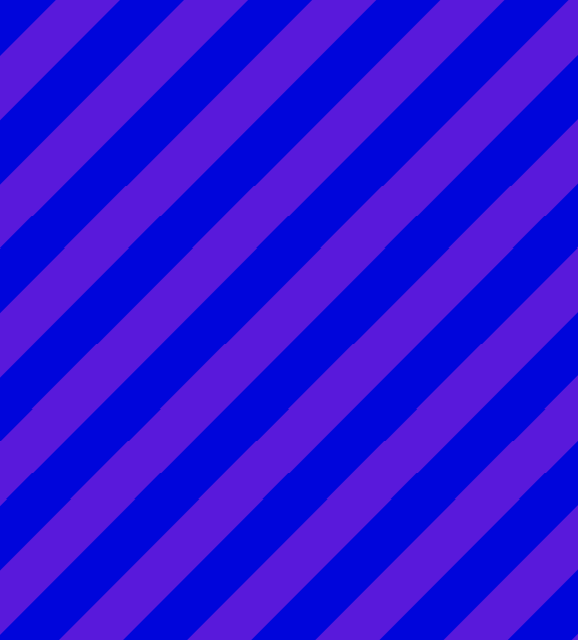
Write a WebGL 2 fragment shader that draws this pattern.

```glsl
#version 300 es
precision highp float;

uniform vec2 u_resolution;
out vec4 fragColor;

float hash(vec2 cell) {
    vec3 q = fract(cell.xyx * vec3(0.1031, 0.1030, 0.0973));
    q += dot(q, q.yzx + 33.33);
    return fract((q.x + q.y) * q.z);
}

void main() {
    // Canvas-height units, measured from the upper left
    vec2 p = gl_FragCoord.xy / u_resolution.y;
    p.y = 1.0 - p.y;
    float pixel = 1.0 / u_resolution.y;

    // Position across the diagonal stripes, counted in stripe widths
    float stripeWidth = 0.10015;
    float across = (p.x + 0.9965 * p.y - 0.0872) / stripeWidth;
    float edge = round(across);
    float side = mod(edge, 2.0);

    // Slight jogs in the edges, confined to the middle rows
    float row = floor((p.y - 0.035) / 0.0503);
    float middle = step(0.29, p.y) * step(p.y, 0.78);
    float jog = 0.002 * middle * step(0.6, hash(vec2(row, side + 7.0)));

    // Signed distance to the nearest edge, positive inside violet
    float offset = (across - edge) * stripeWidth + jog;
    float distanceToEdge = offset * (1.0 - 2.0 * side) * 0.7071;
    float violetCover = smoothstep(-0.7 * pixel, 0.7 * pixel, distanceToEdge);

    vec3 blue = vec3(0.0, 0.02, 0.86);
    vec3 violet = vec3(0.35, 0.10, 0.86);
    fragColor = vec4(mix(blue, violet, violetCover), 1.0);
}
```
